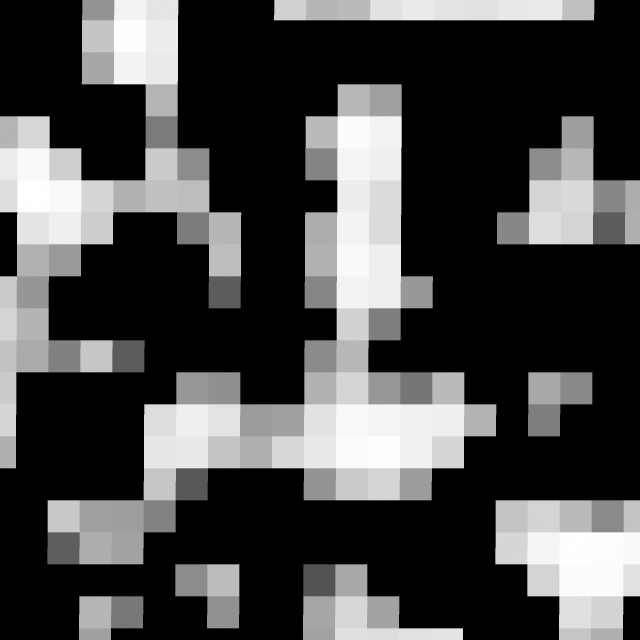
Reproduce this texture procedurally as a Shadertoy shader.

```glsl
#define CELLS 20.0
#define GRID_OFFSET vec2(0.53, 0.64)
#define GRID_LEAN 0.005
#define NOISE_SCALE 0.28
#define NOISE_SEED vec2(37.31, 18.67)
#define THRESHOLD 0.052
#define NOISE_RANGE 0.42
#define TONE_CURVE 0.2
#define GRAIN_WAVES 170.0
#define GRAIN_AMOUNT 0.012
#define SAMPLES 3

const float TAU = 6.2831853;

float hash(vec2 p) {
    uvec2 q = uvec2(ivec2(p)) * uvec2(1597334673u, 3812015801u);
    uint h = q.x ^ q.y;
    h = (h ^ (h >> 16)) * 2146121005u;
    h = (h ^ (h >> 15)) * 2221713035u;
    h ^= h >> 16;
    return float(h >> 8) / 16777216.0;
}

// Dot product of a random unit gradient with the offset from its corner
float cornerSlope(vec2 corner, vec2 offset) {
    float angle = TAU * hash(corner);
    return dot(vec2(cos(angle), sin(angle)), offset);
}

float gradientNoise(vec2 p) {
    vec2 i = floor(p);
    vec2 f = p - i;
    vec2 fade = f * f * f * (f * (f * 6.0 - 15.0) + 10.0);
    vec2 e = vec2(1.0, 0.0);
    float low = mix(cornerSlope(i, f), cornerSlope(i + e.xy, f - e.xy), fade.x);
    float high = mix(cornerSlope(i + e.yx, f - e.yx), cornerSlope(i + e.xx, f - e.xx), fade.x);
    return mix(low, high, fade.y);
}

// One flat grey per square cell, black below the threshold
float cellTone(vec2 uv) {
    uv.x -= GRID_LEAN * uv.y;
    vec2 cell = floor(uv * CELLS + GRID_OFFSET);
    float height = gradientNoise(cell * NOISE_SCALE + NOISE_SEED);
    float excess = clamp((height - THRESHOLD) / NOISE_RANGE, 0.0, 1.0);
    return excess > 0.0 ? pow(excess, TONE_CURVE) : 0.0;
}

void mainImage(out vec4 fragColor, in vec2 fragCoord) {
    // Supersample to smooth the cell edges
    float tone = 0.0;
    for (int y = 0; y < SAMPLES; y++) {
        for (int x = 0; x < SAMPLES; x++) {
            vec2 jitter = (vec2(x, y) + 0.5) / float(SAMPLES) - 0.5;
            tone += cellTone((fragCoord + jitter) / iResolution.y);
        }
    }
    tone /= float(SAMPLES * SAMPLES);

    // Faint woven grain on the lit cells
    vec2 wave = sin(TAU * GRAIN_WAVES * fragCoord / iResolution.y);
    tone += GRAIN_AMOUNT * wave.x * wave.y * step(0.05, tone);

    fragColor = vec4(vec3(clamp(tone, 0.0, 1.0)), 1.0);
}
```
